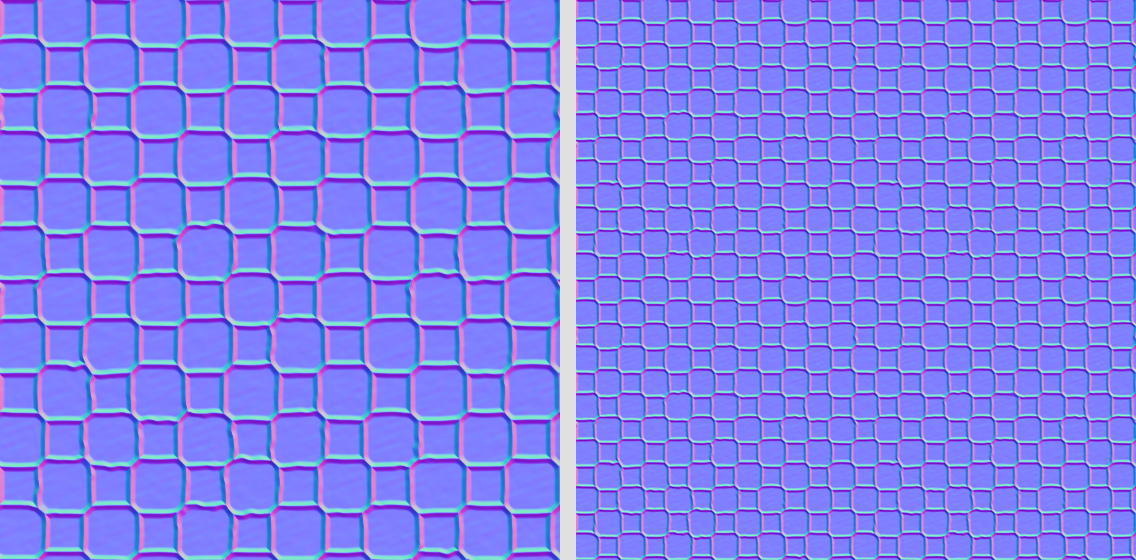
Left: one tile. Right: repeated 2 by 2.
Reproduce this texture map procedurally as a Shadertoy shader.

```glsl
const float CELLS = 12.0;                    // tiles per side: 6 octagon-square repeats
const vec2  OFFSET = vec2(0.39, 0.59);       // first octagon centre, in cells
const float OCTAGON_HALF = 0.585;            // half width of an octagon, in cells
const float CORNER_ROUND = 0.05;
const float RIDGE_HALF = 0.105;              // half width of the raised joint
const float CREST_SHARPNESS = 0.03;
const float RIDGE_HEIGHT = 0.145;
const float LINE_DRIFT = 0.06;               // uneven spacing of rows and columns
const float EDGE_WOBBLE = 0.035;
const float CHIP_WOBBLE = 0.07;              // rough stretches of the joints
const float GRAIN_HEIGHT = 0.007;
const float STEP = 0.025;                    // slope sampling distance, in cells

float hash(vec2 p) {
    return fract(sin(dot(p, vec2(127.1, 311.7))) * 43758.5453);
}

// Value noise that wraps after a whole number of lattice cells
float noise(vec2 p, float period) {
    vec2 i = floor(p), f = fract(p);
    f = f * f * (3.0 - 2.0 * f);
    vec2 a = mod(i, period), b = mod(i + 1.0, period);
    return mix(mix(hash(a), hash(vec2(b.x, a.y)), f.x),
               mix(hash(vec2(a.x, b.y)), hash(b), f.x), f.y);
}

vec2 noise2(vec2 p, float period) {
    return vec2(noise(p, period), noise(p.yx + 5.0, period)) - 0.5;
}

float smoothMax(float a, float b, float k) {
    float h = max(k - abs(a - b), 0.0) / k;
    return max(a, b) + h * h * k * 0.25;
}

// Distance inward from the joints of the octagon and square tiling
float tileDepth(vec2 p) {
    vec2 q = abs(mod(p + 1.0, 2.0) - 1.0);
    if (q.x + q.y > 1.0) q = 1.0 - q;
    q = vec2(max(q.x, q.y), min(q.x, q.y));
    float octagon = smoothMax(q.x - OCTAGON_HALF, (q.x + q.y - 1.0) * 0.7071, CORNER_ROUND);
    float square = max(1.0 - q.x, q.y) - (1.0 - OCTAGON_HALF);
    return -min(octagon, square);
}

// Irregular joints: drifting lines, soft wobble and a few rough patches
vec2 warp(vec2 p) {
    vec2 drift = vec2(noise(vec2(p.x, 3.0), CELLS), noise(vec2(p.y, 8.0), CELLS)) - 0.5;
    float rough = smoothstep(0.58, 0.85, noise(p + 4.5, CELLS));
    return p + LINE_DRIFT * drift
             + EDGE_WOBBLE * noise2(p * 2.0, CELLS * 2.0)
             + CHIP_WOBBLE * rough * noise2(p * 5.0, CELLS * 5.0);
}

float surfaceHeight(vec2 p) {
    float ridge = 1.0 - smoothstep(-CREST_SHARPNESS, RIDGE_HALF, tileDepth(warp(p)));
    // Slanted streaks use whole-number shears so they wrap too
    float streaks = noise(vec2(3.0 * p.x + p.y, 9.0 * p.y - 3.0 * p.x), CELLS);
    float pits = noise(p * 7.0, CELLS * 7.0);
    return RIDGE_HEIGHT * ridge + GRAIN_HEIGHT * (streaks + 0.6 * pits);
}

void mainImage(out vec4 fragColor, in vec2 fragCoord) {
    vec2 p = fragCoord / iResolution.xy * CELLS - OFFSET;
    vec2 e = vec2(STEP, 0.0);

    // Central differences give the slope, packed as a tangent-space normal
    vec2 slope = vec2(surfaceHeight(p + e.xy) - surfaceHeight(p - e.xy),
                      surfaceHeight(p + e.yx) - surfaceHeight(p - e.yx)) / (2.0 * STEP);
    vec3 normal = normalize(vec3(-slope, 1.0));
    fragColor = vec4(normal * 0.5 + 0.5, 1.0);
}
```
